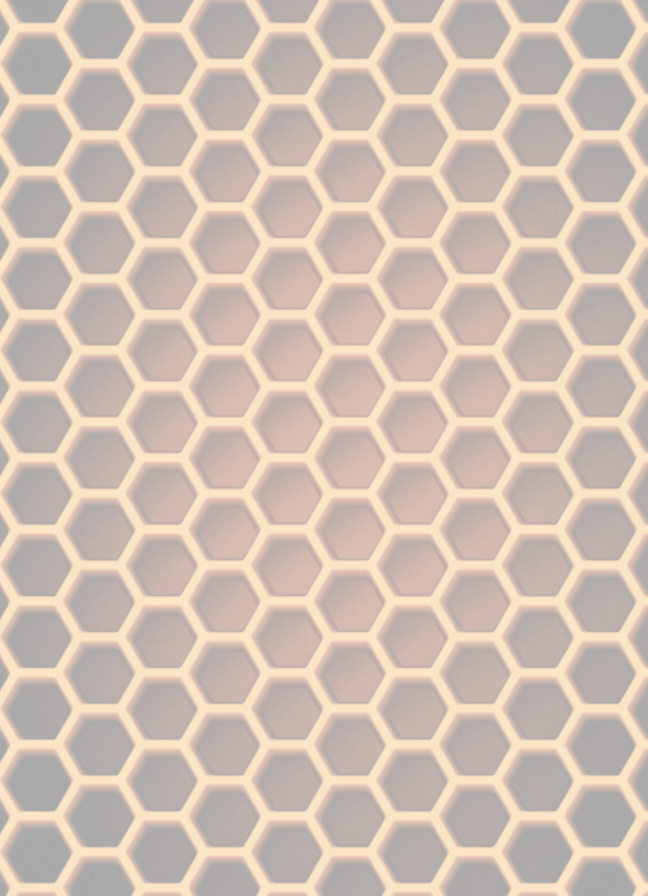
Write a Shadertoy shader that draws this pattern.

```glsl
// Honeycomb of flat-topped cells with glowing cream rims and recessed floors.
// A staggered hexagonal lattice gives each cell a rounded mouth and a smaller,
// offset floor; the wall between them is shaded, and warmth fades from the middle.

float hash(vec2 p) {
    return fract(sin(dot(p, vec2(127.1, 311.7))) * 43758.5453);
}

// Signed distance to a hexagon with flat top and bottom
float hexagon(vec2 p, float apothem) {
    const vec3 k = vec3(-0.8660, 0.5, 0.5774);
    p = abs(p);
    p -= 2.0 * min(dot(k.xy, p), 0.0) * k.xy;
    p -= vec2(clamp(p.x, -k.z * apothem, k.z * apothem), apothem);
    return length(p) * sign(p.y);
}

// Offset from the nearest cell centre, with rows one unit apart
vec2 cellOffset(vec2 p) {
    vec2 pitch = vec2(1.7320508, 1.0);
    vec2 a = p - pitch * floor(p / pitch + 0.5);
    vec2 b = p - pitch * (floor(p / pitch) + 0.5);
    return dot(a, a) < dot(b, b) ? a : b;
}

void mainImage(out vec4 fragColor, in vec2 fragCoord) {
    vec2 uv = fragCoord / iResolution.xy;
    vec2 p = fragCoord / iResolution.y * vec2(12.385, 12.5) - vec2(4.838, 6.115);
    vec2 q = cellOffset(p);
    float pixel = 12.5 / iResolution.y;

    // Mouth and offset floor of the cell
    float mouth = hexagon(q, 0.375) - 0.08;
    float base = hexagon(q - vec2(0.05, -0.06), 0.31) - 0.05;

    // Warm light fading towards the canvas edges
    float warmth = 1.0 - smoothstep(0.08, 0.66, length(uv - vec2(0.53, 0.52)));
    vec3 shade = mix(vec3(0.665), vec3(0.74, 0.68, 0.665), warmth);

    // Floor, brightest at its lower right, with a fine grain
    float light = smoothstep(-0.4, 0.3, dot(q, vec2(0.6, -0.8)));
    vec3 ground = mix(shade, vec3(0.86, 0.745, 0.70), warmth * light);
    ground += 0.012 * (hash(floor(p * 40.0)) - 0.5);

    // Inner wall, falling from a rosy edge into shadow
    float depth = clamp(-mouth / max(max(base, 0.0) - mouth, 0.001), 0.0, 1.0);
    vec3 wall = mix(vec3(0.91, 0.775, 0.715), shade, smoothstep(0.0, 1.0, depth));
    vec3 color = mix(ground, wall, smoothstep(-0.025 - pixel, 0.02, base));

    // Cream rim with a soft inner edge
    float rim = smoothstep(-0.035 - 0.5 * pixel, 0.005 + 0.5 * pixel, mouth);
    color = mix(color, vec3(0.98, 0.90, 0.775), rim);

    fragColor = vec4(color, 1.0);
}
```
